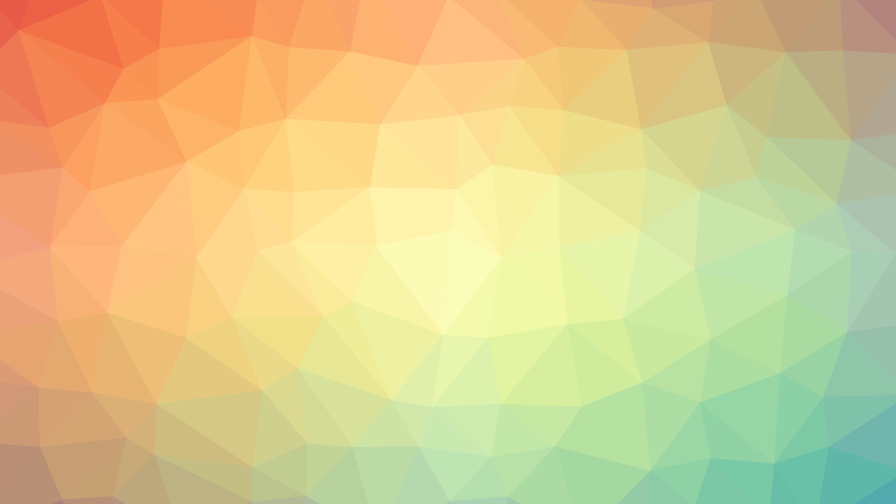
Reproduce this background procedurally as a WebGL 2 fragment shader.

```glsl
#version 300 es
precision highp float;

uniform vec2 u_resolution;
out vec4 fragColor;

// Lengths are in canvas heights
const float CELL = 0.132;                   // lattice spacing
const float JITTER = 0.72;                  // vertex scatter, as a share of a cell
const float BLEED = 0.28;                   // gradient overhang past each edge
const float SEED = 17.0;
const vec2 LATTICE_SHIFT = vec2(-0.018, 0.0);

const int STOPS = 11;
const vec3 PALETTE[STOPS] = vec3[STOPS](
    vec3(0.620, 0.004, 0.259), vec3(0.835, 0.243, 0.310),
    vec3(0.957, 0.427, 0.263), vec3(0.992, 0.682, 0.380),
    vec3(0.996, 0.878, 0.545), vec3(1.000, 1.000, 0.749),
    vec3(0.902, 0.961, 0.596), vec3(0.671, 0.867, 0.643),
    vec3(0.400, 0.761, 0.647), vec3(0.196, 0.533, 0.741),
    vec3(0.369, 0.310, 0.635));

const mat3 RGB_TO_XYZ = mat3(
    0.4124, 0.2126, 0.0193,
    0.3576, 0.7152, 0.1192,
    0.1805, 0.0722, 0.9505);
const mat3 XYZ_TO_RGB = mat3(
    3.2406, -0.9689, 0.0557,
    -1.5372, 1.8758, -0.2040,
    -0.4986, 0.0415, 1.0570);

// Cube-root XYZ blends like Lab
vec3 toPerceptual(vec3 rgb) {
    return pow(RGB_TO_XYZ * pow(rgb, vec3(2.2)), vec3(1.0 / 3.0));
}

vec3 fromPerceptual(vec3 c) {
    return pow(clamp(XYZ_TO_RGB * (c * c * c), 0.0, 1.0), vec3(1.0 / 2.2));
}

vec3 paletteAt(float t) {
    float s = clamp(t, 0.0, 1.0) * float(STOPS - 1);
    int i = min(int(s), STOPS - 2);
    return toPerceptual(mix(PALETTE[i], PALETTE[i + 1], s - float(i)));
}

// Even blend of a left-to-right and a top-to-bottom gradient
vec3 gradientAt(vec2 p, vec2 size) {
    vec2 t = (vec2(p.x, size.y - p.y) + BLEED) / (size + 2.0 * BLEED);
    return fromPerceptual(0.5 * (paletteAt(t.x) + paletteAt(t.y)));
}

vec2 hash22(vec2 id) {
    vec3 q = fract(vec3(id.xyx + SEED) * vec3(0.1031, 0.1030, 0.0973));
    q += dot(q, q.yzx + 33.33);
    return fract((q.xx + q.yz) * q.zy);
}

vec2 vertexAt(vec2 id) {
    return id + JITTER * (hash22(id) - 0.5);
}

float cross2(vec2 a, vec2 b) {
    return a.x * b.y - a.y * b.x;
}

float edgeDistance(vec2 p, vec2 a, vec2 b) {
    return cross2(normalize(b - a), p - a);
}

// Facet center in xy and pixel coverage in z, premultiplied
vec3 facet(vec2 p, vec2 a, vec2 b, vec2 c, float cellPixels) {
    float inside = min(edgeDistance(p, a, b),
                   min(edgeDistance(p, b, c), edgeDistance(p, c, a)));
    float coverage = clamp(0.5 + inside * cellPixels, 0.0, 1.0);
    return coverage * vec3((a + b + c) / 3.0, 1.0);
}

void main() {
    vec2 size = vec2(u_resolution.x / u_resolution.y, 1.0);
    vec2 origin = 0.5 * size + LATTICE_SHIFT;
    vec2 p = (gl_FragCoord.xy / u_resolution.y - origin) / CELL;
    float cellPixels = CELL * u_resolution.y;
    vec2 base = floor(p - 0.5);
    vec3 sum = vec3(0.0);

    // Only the four nearest cells can hold the facet under this pixel
    for (int i = 0; i < 4; i++) {
        vec2 id = base + vec2(i & 1, i >> 1);
        vec2 a = vertexAt(id);
        vec2 b = vertexAt(id + vec2(1.0, 0.0));
        vec2 c = vertexAt(id + vec2(1.0, 1.0));
        vec2 d = vertexAt(id + vec2(0.0, 1.0));

        // Delaunay choice: opposite angles at b and d sum to at most pi
        float angleSum = cross2(c - b, a - b) * dot(a - d, c - d)
                       + dot(c - b, a - b) * cross2(a - d, c - d);
        bool splitAC = angleSum >= 0.0;
        sum += facet(p, a, b, splitAC ? c : d, cellPixels);
        sum += facet(p, splitAC ? a : b, c, d, cellPixels);
    }

    // Blending centers across an edge also blends the two facet colours
    vec2 facetCenter = origin + CELL * sum.xy / max(sum.z, 0.001);
    fragColor = vec4(gradientAt(facetCenter, size), 1.0);
}
```
